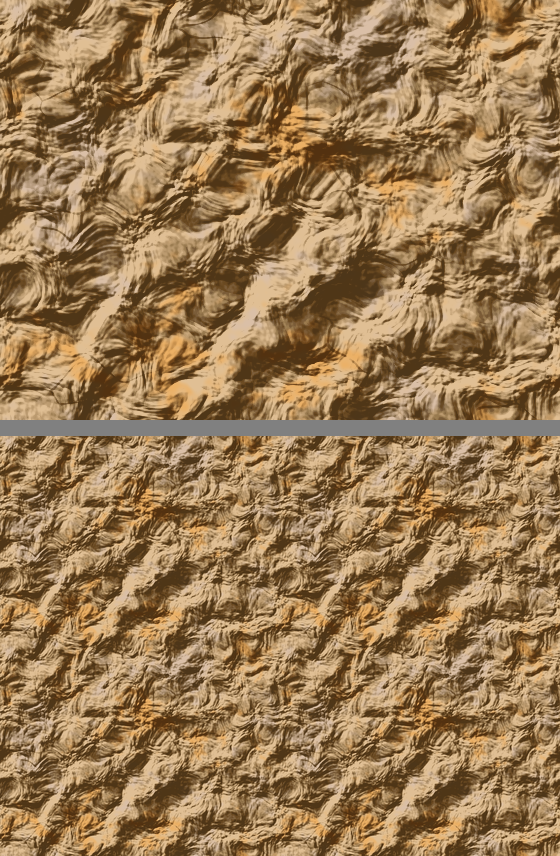
Top, the tile; bottom, the same tile 2 across and 2 down.
Give the GLSL for this texture, as a WebGL 1 fragment shader.

```glsl
precision highp float;
uniform vec2 u_resolution;

const vec2 ASPECT = vec2(4.0, 3.0);
const vec2 TO_LIGHT = vec2(-0.6, 0.8);

vec2 hash2(vec2 cell, vec2 period, float seed) {
  vec2 wrapped = floor(mod(cell + 0.5, period)) + seed;
  vec3 h = fract(wrapped.xyx * vec3(0.1031, 0.1030, 0.0973));
  h += dot(h, h.yzx + 33.33);
  return fract((h.xx + h.yz) * h.zy);
}

float corner(vec2 cell, vec2 offset, vec2 local, vec2 period, float seed) {
  vec2 gradient = hash2(cell + offset, period, seed) * 2.0 - 1.0;
  return dot(gradient, local - offset);
}

// Gradient noise, wrapping after a whole number of cells
float noise(vec2 uv, vec2 cells, float seed) {
  vec2 p = uv * cells;
  vec2 cell = floor(p);
  vec2 f = p - cell;
  vec2 w = f * f * f * (f * (f * 6.0 - 15.0) + 10.0);
  float low = mix(corner(cell, vec2(0.0), f, cells, seed),
                  corner(cell, vec2(1.0, 0.0), f, cells, seed), w.x);
  float high = mix(corner(cell, vec2(0.0, 1.0), f, cells, seed),
                   corner(cell, vec2(1.0), f, cells, seed), w.x);
  return mix(low, high, w.y);
}

// Distances to the nearest and second nearest scattered point
vec2 cellular(vec2 uv, vec2 cells, float seed) {
  vec2 p = uv * cells;
  vec2 cell = floor(p);
  vec2 nearest = vec2(8.0);
  for (int y = -1; y <= 1; y++) {
    for (int x = -1; x <= 1; x++) {
      vec2 c = cell + vec2(float(x), float(y));
      float d = length(c + hash2(c, cells, seed) - p);
      nearest = d < nearest.x ? vec2(d, nearest.x)
                              : vec2(nearest.x, min(nearest.y, d));
    }
  }
  return nearest;
}

vec2 warp(vec2 uv, vec2 cells, float amount) {
  return uv + amount * vec2(noise(uv, cells, 11.0), noise(uv, cells, 47.0)) / ASPECT;
}

float dome(vec2 uv, vec2 cells, float seed) {
  float d = cellular(uv, cells, seed).x;
  return 1.0 - d * d;
}

// Slanted ridges, rough fractal rock and crumbly lumps
float height(vec2 uv) {
  vec2 bent = warp(uv, vec2(12.0, 9.0), 0.22);
  float slanted = noise(vec2(2.0 * bent.x - bent.y, bent.y), vec2(4.0, 2.0), 5.0);
  float leftSide = 0.7 + 0.3 * cos(6.28318 * (uv.x - 0.3));
  float h = 0.15 * leftSide * slanted;
  vec2 cells = ASPECT * 2.0;
  float amplitude = 0.12;
  for (int i = 0; i < 5; i++) {
    h += amplitude * noise(bent, cells, 20.0 + 7.0 * float(i));
    cells *= 2.0;
    amplitude *= 0.53;
  }
  float crumble = smoothstep(-0.25, 0.3, noise(uv, vec2(8.0, 6.0), 83.0));
  h += 0.030 * dome(bent, vec2(24.0, 21.0), 61.0);
  h += 0.017 * crumble * dome(bent, vec2(60.0, 51.0), 73.0);
  return h;
}

// Steepest rise towards the light, softened into a cast shadow
float castShadow(vec2 uv, float ground) {
  float rise = 0.0;
  for (int i = 1; i <= 5; i++) {
    float reach = 0.04 * float(i);
    rise = max(rise, (height(uv + TO_LIGHT * reach / ASPECT) - ground) / reach);
  }
  return smoothstep(0.05, 0.45, rise);
}

float cracks(vec2 uv) {
  vec2 d = cellular(warp(uv, vec2(16.0, 12.0), 0.12), vec2(13.0, 14.0), 97.0);
  float patches = smoothstep(0.05, 0.3, noise(uv, vec2(6.0, 5.0), 31.0));
  return patches * (1.0 - smoothstep(0.02, 0.09, d.y - d.x));
}

vec3 rockRamp(float tone) {
  vec3 c = mix(vec3(0.31, 0.21, 0.09), vec3(0.42, 0.29, 0.13), smoothstep(0.04, 0.21, tone));
  c = mix(c, vec3(0.48, 0.36, 0.22), smoothstep(0.21, 0.36, tone));
  c = mix(c, vec3(0.60, 0.48, 0.31), smoothstep(0.36, 0.54, tone));
  c = mix(c, vec3(0.74, 0.61, 0.44), smoothstep(0.54, 0.75, tone));
  return mix(c, vec3(0.88, 0.75, 0.58), smoothstep(0.75, 0.95, tone));
}

// Rusty ochre and pale grey mineral stains
vec3 stain(vec3 rock, vec2 uv) {
  float mineral = noise(uv, vec2(5.0, 4.0), 53.0) + 0.6 * noise(uv, vec2(18.0, 15.0), 67.0)
                + 0.4 * noise(uv, vec2(52.0, 42.0), 79.0);
  rock *= mix(vec3(1.0), vec3(1.05, 0.92, 0.68), smoothstep(0.08, 0.5, mineral));
  return rock * mix(vec3(1.0), vec3(0.97, 1.0, 1.13), smoothstep(0.05, 0.45, -mineral));
}

void main() {
  vec2 uv = gl_FragCoord.xy / u_resolution;
  float ground = height(uv);
  float probe = 0.012;
  float slope = (ground - height(uv + TO_LIGHT * probe / ASPECT)) / probe;
  float grain = noise(uv, vec2(150.0, 114.0), 41.0);
  float light = 2.4 * slope - 1.1 * castShadow(uv, ground) - 1.1 * cracks(uv)
              + 0.7 * grain + 0.45;
  float tone = 1.0 / (1.0 + exp(-1.7 * light));
  gl_FragColor = vec4(stain(rockRamp(tone), uv), 1.0);
}
```
